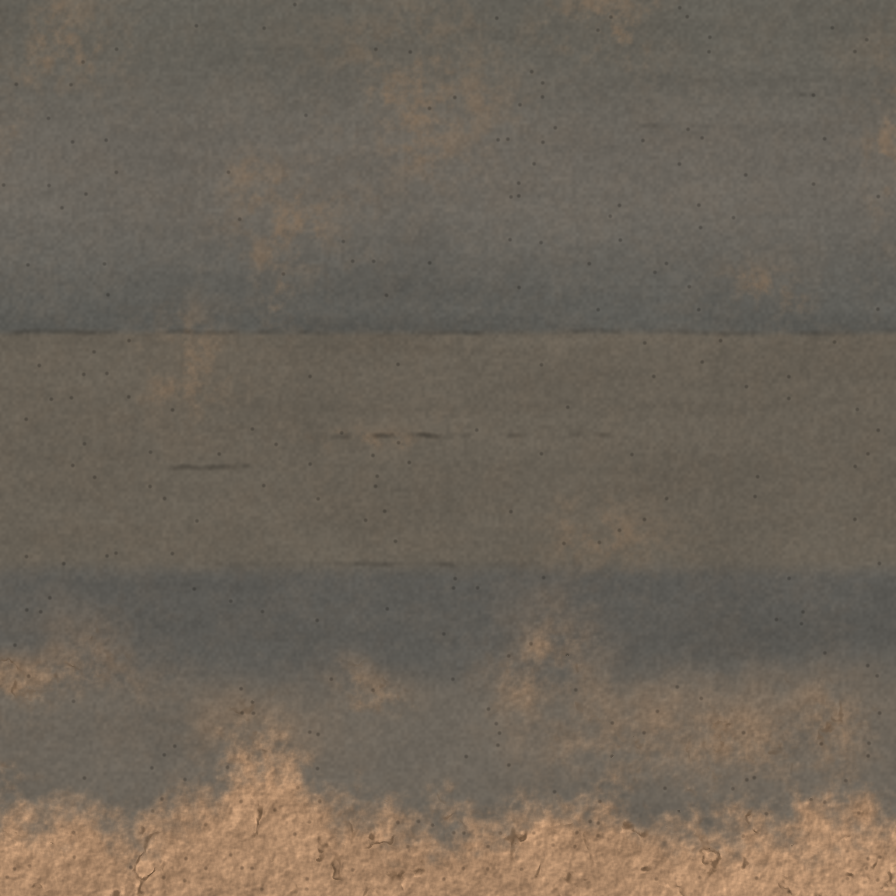
A Shadertoy shader for this texture:

```glsl
const vec3 SLATE_TOP = vec3(0.385, 0.372, 0.340);
const vec3 SLATE_MID = vec3(0.418, 0.398, 0.366);
const vec3 SLATE_LOW = vec3(0.358, 0.354, 0.334);
const vec3 CLAY = vec3(0.402, 0.374, 0.331);
const vec3 SHADOW_BAND = vec3(0.354, 0.346, 0.326);
const vec3 ASH = vec3(0.415, 0.388, 0.350);
const vec3 STAIN = vec3(0.510, 0.430, 0.350);
const vec3 DUST = vec3(0.570, 0.465, 0.368);
const vec3 SAND = vec3(0.690, 0.540, 0.412);
const vec3 CRACK = vec3(0.300, 0.230, 0.165);
const float UPPER_SEAM = 0.629;
const float LOWER_SEAM = 0.371;
const float ASH_EDGE = 0.250;
const float GRAIN = 0.14;
const float RELIEF = 0.75;

// Soft ellipses: centre, radii
const vec4 STAINS[11] = vec4[11](
    vec4(0.085, 0.96, 0.05, 0.05), vec4(0.47, 0.90, 0.09, 0.07),
    vec4(0.67, 0.98, 0.05, 0.04), vec4(0.99, 0.86, 0.03, 0.09),
    vec4(0.00, 0.87, 0.03, 0.03), vec4(0.33, 0.77, 0.06, 0.05),
    vec4(0.21, 0.61, 0.04, 0.05), vec4(0.30, 0.69, 0.02, 0.04),
    vec4(0.85, 0.68, 0.04, 0.04), vec4(0.41, 0.53, 0.07, 0.015),
    vec4(0.68, 0.40, 0.06, 0.04));
const vec4 PLUMES[8] = vec4[8](
    vec4(0.09, 0.26, 0.07, 0.04), vec4(0.28, 0.17, 0.08, 0.06),
    vec4(0.62, 0.26, 0.05, 0.05), vec4(0.70, 0.16, 0.09, 0.06),
    vec4(0.84, 0.18, 0.07, 0.06), vec4(0.94, 0.19, 0.04, 0.05),
    vec4(0.42, 0.25, 0.04, 0.02), vec4(0.02, 0.25, 0.04, 0.02));
// Thin ledges: height, left end, right end, strength
const vec4 LEDGES[6] = vec4[6](
    vec4(UPPER_SEAM, -0.1, 1.1, 0.07), vec4(LOWER_SEAM, 0.2, 0.7, 0.06),
    vec4(0.514, 0.35, 0.70, 0.12), vec4(0.478, 0.16, 0.32, 0.08),
    vec4(0.860, 0.70, 0.79, 0.08), vec4(0.895, 0.79, 0.93, 0.07));

float hash(vec2 p) {
    vec3 q = fract(vec3(p.xyx) * 0.1031);
    q += dot(q, q.yzx + 33.33);
    return fract((q.x + q.y) * q.z);
}

float noise(vec2 p) {
    vec2 i = floor(p), f = fract(p);
    f = f * f * (3.0 - 2.0 * f);
    return mix(mix(hash(i), hash(i + vec2(1, 0)), f.x),
               mix(hash(i + vec2(0, 1)), hash(i + vec2(1, 1)), f.x), f.y);
}

float fbm(vec2 p) {
    float sum = 0.0, amp = 0.53;
    for (int i = 0; i < 4; i++) {
        sum += amp * noise(p);
        p = mat2(1.6, 1.2, -1.2, 1.6) * p + 17.3;
        amp *= 0.5;
    }
    return sum;
}

float bump(float x, float centre, float width) {
    float d = (x - centre) / width;
    return exp(-d * d);
}

float ellipse(vec2 p, vec4 e) {
    vec2 d = (p - e.xy) / e.zw;
    return exp(-dot(d, d));
}

vec3 strata(vec2 p) {
    float y = p.y + 0.004 * (fbm(vec2(p.x * 14.0, 3.0)) - 0.5);
    vec3 slate = mix(SLATE_LOW, SLATE_MID, smoothstep(0.63, 0.80, y));
    slate = mix(slate, SLATE_TOP, smoothstep(0.82, 0.97, y));
    vec3 col = mix(CLAY, slate, smoothstep(UPPER_SEAM - 0.006, UPPER_SEAM + 0.006, y));
    col = mix(SHADOW_BAND, col, smoothstep(LOWER_SEAM - 0.020, LOWER_SEAM + 0.008, y));
    float ashY = y + 0.05 * (fbm(p * 7.0) - 0.5);
    return mix(ASH, col, smoothstep(ASH_EDGE - 0.025, ASH_EDGE + 0.03, ashY));
}

void mainImage(out vec4 fragColor, in vec2 fragCoord) {
    vec2 p = fragCoord / iResolution.xy;
    float pixel = 1.0 / iResolution.y;
    float cloud = fbm(p * 11.0 + 4.0), patchy = fbm(p * 32.0 + 9.0);
    float grit = fbm(p * 90.0 + 13.0), streak = fbm(p * vec2(5.0, 55.0));
    vec3 col = strata(p) * (1.0 + 0.09 * (streak - 0.5) + 0.08 * (cloud - 0.5));

    // Warm stains and rising dust, broken up by grit
    vec2 warped = p + 0.09 * (vec2(cloud, fbm(p * 11.0 + 31.0)) - 0.5)
                    + 0.03 * (vec2(patchy, grit) - 0.5);
    float stain = 0.0, plume = 0.0;
    for (int i = 0; i < 11; i++) stain += ellipse(warped, STAINS[i]);
    for (int i = 0; i < 8; i++) plume += ellipse(warped, PLUMES[i]);
    float flecks = smoothstep(0.35, 0.75, 0.5 * (patchy + grit));
    stain = min(stain, 1.0) * (0.15 + 0.8 * flecks) + 0.16 * flecks;
    col = mix(col, STAIN, min(stain, 1.0) * 0.75);
    float dust = min(plume, 1.0) * smoothstep(0.22, 0.75, 0.4 * cloud + 0.35 * patchy + 0.25 * grit);
    col = mix(col, DUST, dust * 0.85);

    // Uneven sand floor
    float top = 0.078 + 0.085 * bump(p.x, 0.28, 0.08) + 0.045 * bump(p.x, 0.0, 0.04)
              + 0.035 * bump(p.x, 0.67, 0.10) + 0.02 * bump(p.x, 0.93, 0.05);
    top += 0.07 * (cloud - 0.5) + 0.07 * (patchy - 0.5) + 0.04 * (grit - 0.5);
    float sand = 1.0 - smoothstep(-0.045, 0.030, p.y - top);
    vec3 sandTone = SAND * (0.82 + 0.22 * fbm(p * 18.0 + 50.0) + 0.14 * grit);
    col = mix(col, sandTone, sand * 0.92);
    float rough = clamp(sand + 0.7 * dust, 0.0, 1.0);

    // Relief lit from the upper left, coarse lumps and fine crumbs
    vec2 toLight = vec2(-0.0025, 0.0025);
    float slope = fbm(p * 45.0) - fbm((p + toLight) * 45.0);
    float crumbs = grit - fbm((p + 0.7 * toLight) * 90.0 + 13.0);
    col *= 1.0 + RELIEF * (0.8 * slope + 0.6 * crumbs) * (0.16 + 0.84 * rough);

    // Short ragged cracks, shaded on one side
    vec2 ragged = p + 0.012 * (vec2(patchy, grit) - 0.5);
    float line = fbm(ragged * 22.0 + 70.0) - 0.5;
    float broken = smoothstep(0.46, 0.62, fbm(p * 24.0 + 23.0)) * smoothstep(0.35, 0.6, grit);
    float crack = (1.0 - smoothstep(0.005, 0.045, abs(line))) * broken * rough;
    float lip = (1.0 - smoothstep(0.0, 0.04, abs(line - 0.06))) * broken * rough;
    col = mix(col, CRACK, 0.6 * crack) * (1.0 + 0.08 * lip);

    // Rounded pits, one chance per cell
    vec2 grid = p * 80.0, cell = floor(grid);
    vec2 middle = 0.3 + 0.4 * vec2(hash(cell + 3.0), hash(cell + 41.0));
    float present = step(0.965 - 0.06 * rough, hash(cell + 97.0));
    float pit = present * (1.0 - smoothstep(0.05, 0.26, length(fract(grid) - middle)));
    col *= 1.0 - 0.22 * pit;

    // Worn ledges
    for (int i = 0; i < 6; i++) {
        vec4 ledge = LEDGES[i];
        float y = p.y - ledge.x - 0.007 * (fbm(vec2(p.x * 30.0, float(i) * 7.0)) - 0.5);
        float span = smoothstep(ledge.y, ledge.y + 0.05, p.x)
                   * (1.0 - smoothstep(ledge.z - 0.05, ledge.z, p.x));
        float edge = 1.0 - smoothstep(0.0, 0.004 + pixel, abs(y));
        col *= 1.0 - ledge.w * span * edge * 2.2 * smoothstep(0.3, 0.75, fbm(p * vec2(40.0, 12.0)));
    }

    // Fine mineral grain
    float grain = 0.6 * noise(p * 256.0) + 0.4 * noise(p * 170.0 + 8.0) - 0.5;
    col *= 1.0 + GRAIN * grain * (1.0 + 0.7 * rough);
    fragColor = vec4(clamp(col, 0.0, 1.0), 1.0);
}
```
